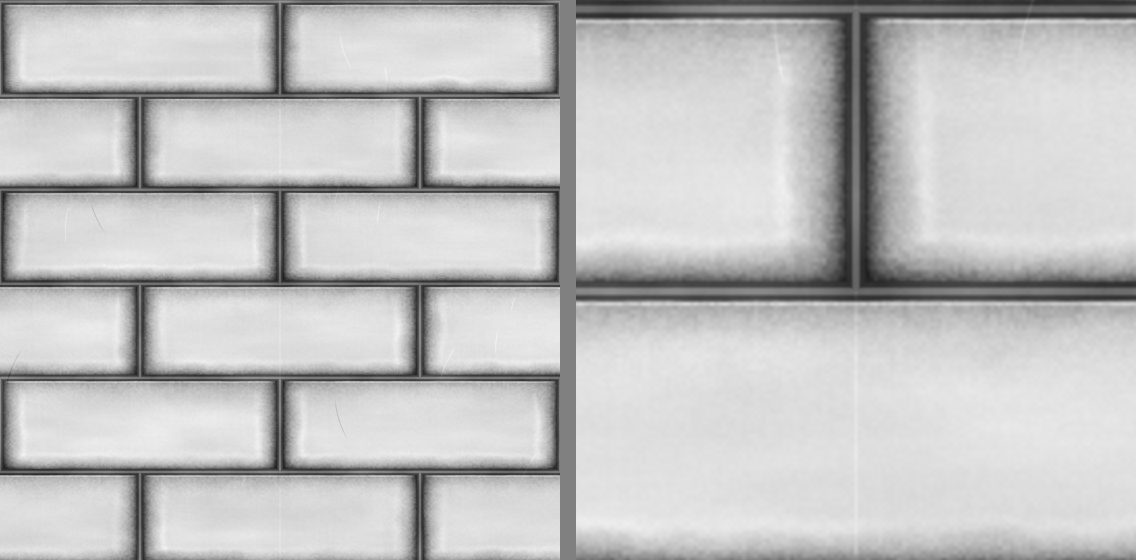
Left: the whole. Right: its middle third, enlarged.
Give the GLSL for this texture map, as a WebGL 2 fragment shader.

```glsl
#version 300 es
precision highp float;
// Glazed white brick tiles in running bond: six rows, two tiles across.
// Distances to each tile side drive the grooves, sooty grainy edges and
// glossy ridges; stretched value noise clouds the glaze.
uniform vec2 u_resolution;
out vec4 fragColor;

float hash(vec2 p) {
    return fract(sin(dot(p, vec2(127.1, 311.7))) * 43758.5453);
}

float noise(vec2 p) {
    vec2 i = floor(p), f = fract(p);
    f = f * f * (3.0 - 2.0 * f);
    return mix(mix(hash(i), hash(i + vec2(1, 0)), f.x),
               mix(hash(i + vec2(0, 1)), hash(i + vec2(1, 1)), f.x), f.y);
}

float fbm(vec2 p) {
    float sum = 0.0, amp = 0.5;
    for (int i = 0; i < 4; i++) {
        sum += amp * noise(p);
        p = p * 2.03 + 17.3;
        amp *= 0.5;
    }
    return sum / 0.9375;
}

float bump(float d, float width) {
    return exp(-d * d / (width * width));
}

// Faint hairline scratches, light or dark
float scratches(vec2 p) {
    float sum = 0.0;
    for (int i = 0; i < 14; i++) {
        float k = float(i);
        vec2 center = vec2(hash(vec2(k, 1.7)), hash(vec2(k, 5.3)));
        float angle = 1.57 + 1.6 * (hash(vec2(k, 9.1)) - 0.5);
        vec2 dir = vec2(cos(angle), sin(angle)), q = p - center;
        float along = dot(q, dir);
        float across = dot(q, vec2(-dir.y, dir.x)) + 3.0 * along * along;
        float span = 0.015 + 0.03 * hash(vec2(k, 3.9));
        float tone = hash(vec2(k, 7.7)) < 0.7 ? 0.05 : -0.1;
        sum += tone * bump(across, 0.0011) * (1.0 - smoothstep(span * 0.4, span, abs(along)));
    }
    return sum;
}

void main() {
    vec2 uv = gl_FragCoord.xy / u_resolution;

    // Tile lattice, rows counted down from the top
    float rowPitch = 0.168;
    float down = (1.0 - uv.y - 0.0028) / rowPitch;
    float row = floor(down);
    float shifted = mod(row, 2.0);
    float across = uv.x * 2.0 + 0.5 * shifted;
    vec2 tile = vec2(mod(floor(across), 2.0), row);
    vec2 cell = vec2(fract(across), fract(down));

    // Distance from the centre of each joint
    float side = min(cell.x, 1.0 - cell.x) * 0.5;
    float top = cell.y * rowPitch;
    float bottom = (1.0 - cell.y) * rowPitch;
    float joint = min(side, min(top, bottom));
    float wobble = fbm(uv * 24.0 + tile * 7.0) - 0.5;
    float coarse = fbm(uv * 9.0 + tile * 13.0);

    // Cloudy glaze with horizontal streaks
    float shade = 0.875 + 0.03 * (hash(tile + 3.1) - 0.5);
    shade += 0.10 * (fbm(uv * vec2(5.0, 24.0) + tile * 5.0) - 0.5);
    shade += 0.06 * (fbm(uv * 8.0 + tile * 11.0) - 0.5);

    // Glossy ridges inside the sides and along the bottom
    float inside = smoothstep(0.012, 0.035, min(side, min(top, bottom)));
    float ridges = bump(side - 0.041 - 0.012 * wobble, 0.007)
                 + bump(bottom - 0.029 - 0.014 * wobble, 0.006);
    shade += 0.07 * ridges * inside * coarse * 1.5;

    // Soot: heavy at sides and bottom, light along the top
    float sideSoot = 0.76 * exp(-max(side - 0.006, 0.0) / (0.012 + 0.008 * wobble));
    float bottomSoot = 0.76 * exp(-max(bottom - 0.004, 0.0) / (0.0085 + 0.006 * wobble));
    float topSoot = 0.33 * exp(-max(top - 0.005, 0.0) / (0.017 + 0.012 * wobble));
    float light = (1.0 - sideSoot) * (1.0 - bottomSoot) * (1.0 - topSoot);
    float grain = noise(uv * 420.0) + noise(uv * 270.0 + 31.0) - 1.0;
    float soot = (1.0 - light) * (0.8 + 0.4 * coarse);
    shade *= 1.0 - clamp(soot, 0.0, 0.85);
    shade += 0.26 * grain * soot * (1.0 - soot);

    // Bright lip under each horizontal joint
    shade += 0.15 * bump(top - 0.0075, 0.0013) * smoothstep(0.006, 0.016, side);

    // Groove: grey core between two dark lines
    float wear = fbm(uv * vec2(14.0, 14.0) + 41.0);
    float core = 0.34 + 0.28 * wear;
    float groove = mix(core, 0.14 + 0.2 * wear, smoothstep(0.0008, 0.0036, joint));
    float edge = 0.0052 + 0.0015 * wobble;
    shade = mix(groove, shade, smoothstep(edge - 0.001, edge + 0.0018, joint));

    // Scratches and the pale seam down the middle of offset rows
    shade += scratches(uv);
    shade += 0.035 * shifted * bump(uv.x - 0.5, 0.0013);
    shade += 0.012 * grain;

    fragColor = vec4(vec3(clamp(shade, 0.08, 0.95)), 1.0);
}
```
